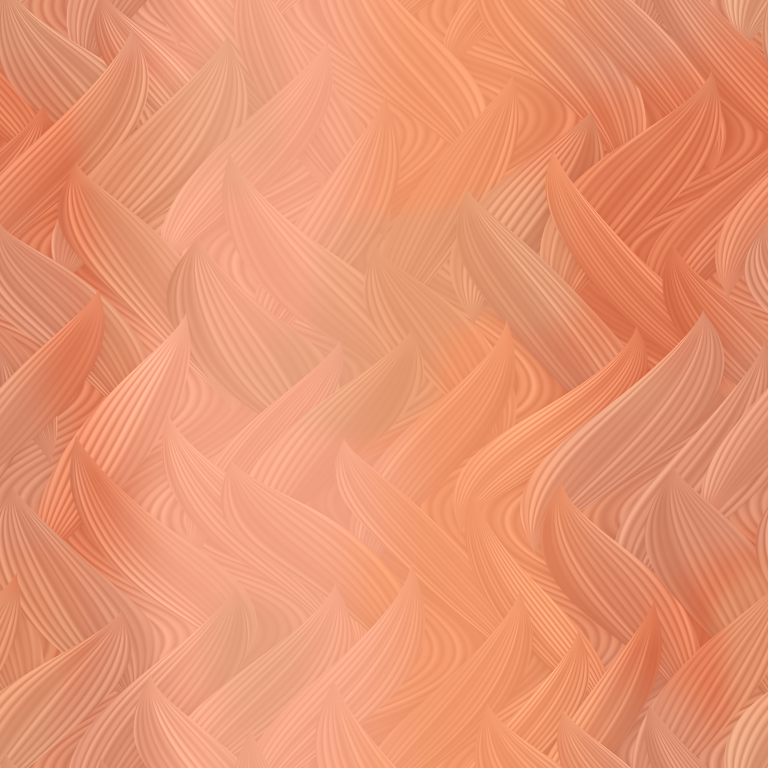
Reproduce this pattern procedurally as a three.js fragment shader.

```glsl
// Overlapping S-curved tufts of fine embossed strands in peach, coral and orange, tiling.
varying vec2 vUv;

const float TAU = 6.28318;

float hash(vec2 p) {
  vec3 q = fract(p.xyx * 0.1031);
  q += dot(q, q.yzx + 33.33);
  return fract((q.x + q.y) * q.z);
}

// Value noise on the unit square that wraps after n cells.
float clouds(vec2 uv, float n, float seed) {
  vec2 p = uv * n, i = floor(p), f = p - i;
  f = f * f * (3.0 - 2.0 * f);
  vec2 a = mod(i, n) + seed, b = mod(i + 1.0, n) + seed;
  return mix(mix(hash(a), hash(vec2(b.x, a.y)), f.x),
             mix(hash(vec2(a.x, b.y)), hash(b), f.x), f.y);
}

// Relief across a bundle of strands: uneven tone, lit crests, thin creases.
float strands(float s, float seed) {
  float i = floor(s), f = s - i;
  float a = hash(vec2(mod(i, 64.0), seed));
  float b = hash(vec2(mod(i + 1.0, 64.0), seed));
  float tone = mix(a, b, smoothstep(0.0, 1.0, f)) - 0.5;
  float crest = smoothstep(0.1, 0.4, f) * (1.0 - smoothstep(0.4, 0.8, f));
  float crease = 1.0 - smoothstep(0.0, 0.3, min(f, 1.0 - f));
  return 0.9 * tone + 0.6 * crest * a - 0.85 * crease * (f < 0.5 ? a : b);
}

// Returns relief in x and the tint of the topmost tuft in y.
vec2 tufts(vec2 p) {
  const vec2 grid = vec2(8.0, 6.0);
  vec2 cell = floor(p * grid);

  // Zigzag strands fill any gap between the tufts.
  vec2 look = vec2(strands((p.x + 0.1 * cos(TAU * 3.0 * p.y)) * 64.0, 7.0), 0.5);

  // Paint from the upper rows down, so that the peaks stay visible.
  for (int j = 0; j < 5; j++) {
    for (int k = 0; k < 5; k++) {
      vec2 id = cell + vec2(float(k) - 2.0, 2.0 - float(j));
      vec2 key = mod(id, grid);
      float r1 = hash(key + 3.0), r2 = hash(key + 21.0);
      float r3 = hash(key + 47.0), r4 = hash(key + 83.0);
      vec2 d = p - (id + 0.5 + 0.65 * (vec2(r1, r2) - 0.5)) / grid;
      float t = d.y / mix(0.27, 0.37, r3) + 0.5;
      if (t <= 0.0 || t >= 1.0) continue;

      // Alternate rows lean right and left; both ends taper to a point.
      float lean = 1.0 - 2.0 * mod(key.y, 2.0);
      float belly = 4.0 * t * (1.0 - t);
      float width = mix(0.045, 0.08, r4) * pow(belly, 1.3) + 0.0001;
      float x = d.x - lean * mix(0.16, 0.23, r2) * (smoothstep(0.0, 1.0, t) - 0.5);
      float v = x / width;
      float gap = abs(x) - width;

      // Soft shadow around the tuft, then the tuft itself.
      look.x -= 0.3 * belly * exp(-max(gap, 0.0) / 0.008);
      float s = v * mix(4.5, 6.5, r1) + lean * 2.5 * (t - 0.5) + 0.4 * sin(5.0 * t + TAU * r2);
      float fade = smoothstep(0.008, 0.032, width);
      float relief = strands(s, 11.0 + floor(r3 * 90.0)) * fade;
      relief += 0.28 * (r2 - 0.5) - 0.22 * v * lean;
      relief += 0.3 * smoothstep(0.8, 0.95, -v * lean) * fade;
      look = mix(look, vec2(relief, r4), 1.0 - smoothstep(-0.0012, 0.0012, gap));
    }
  }
  return look;
}

void main() {
  // Gentle wrapped bend, so that rows do not look ruled.
  vec2 p = vUv + 0.012 * vec2(sin(TAU * (2.0 * vUv.y + vUv.x)),
                              sin(TAU * (2.0 * vUv.x - vUv.y) + 1.0));
  vec2 look = tufts(p);
  float tint = look.y - 0.5;
  float broad = clouds(vUv, 3.0, 5.0) - 0.5;
  float patches = clouds(vUv, 5.0, 31.0);

  // Pale pink centre, orange to its right, deep coral by the sides.
  float side = 0.5 - 0.5 * cos(TAU * (vUv.x - 0.46));
  float right = 0.5 + 0.5 * sin(TAU * (vUv.x - 0.46));
  vec3 light = mix(vec3(0.965, 0.655, 0.53), vec3(0.95, 0.6, 0.425),
                   smoothstep(0.3, 0.8, right + 0.5 * broad + 0.3 * tint));
  vec3 deep = mix(vec3(0.88, 0.485, 0.34), vec3(0.86, 0.56, 0.44),
                  smoothstep(0.4, 0.75, patches + 0.4 * tint));
  vec3 color = mix(light, deep, smoothstep(0.3, 0.95, side + 0.6 * broad + 0.35 * tint));

  // Sandy tufts here and there.
  float sandy = smoothstep(0.6, 0.85, clouds(vUv, 6.0, 67.0) + 0.3 * tint);
  color = mix(color, vec3(0.87, 0.63, 0.48), 0.5 * sandy);

  // The relief is calmer in the pale centre.
  float contrast = mix(0.55, 1.15, smoothstep(0.1, 0.6, side + 0.5 * broad));
  color += clamp(look.x, -1.1, 1.0) * contrast * vec3(0.085, 0.1, 0.09);
  gl_FragColor = vec4(clamp(color, 0.0, 1.0), 1.0);
}
```
